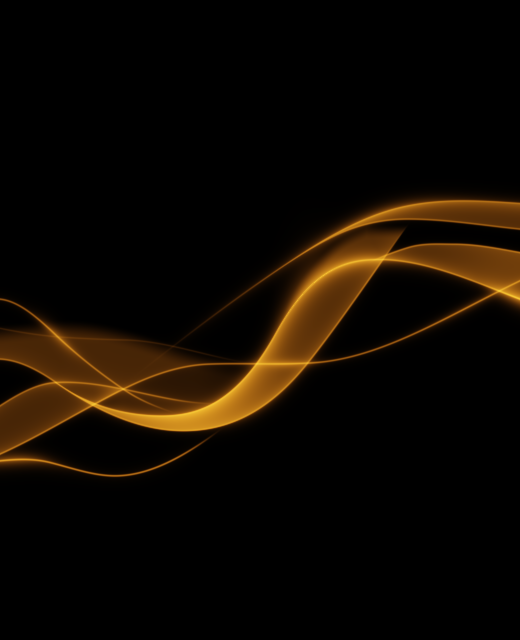
Write a WebGL 2 fragment shader that draws this background.

```glsl
#version 300 es
precision highp float;
// Translucent golden ribbons sweeping across black. Each edge is a chain of
// cubic arcs; thin strands glow along the edges and sheets of light fill the
// space between them. All light is summed, then exposed into a gold ramp.

uniform vec2 u_resolution;
out vec4 outColor;

const vec2 CANVAS = vec2(624.0, 768.0);       // design units, origin lower left
const vec3 GOLD_RATE = vec3(1.0, 0.48, 0.075); // exposure speed per channel
const float STRAND_WIDTH = 1.15;
const float EDGE = 1.2;                       // softness of a crisp sheet edge
const float RIM_WIDTH = 11.0;                 // inner falloff beside an edge

// Cubic through two knots (x, height, slope); returns height and slope.
vec2 arc(float x, vec3 a, vec3 b) {
  float w = b.x - a.x;
  float t = clamp((x - a.x) / w, 0.0, 1.0);
  float s = 1.0 - t;
  float height = a.y * s * s * (1.0 + 2.0 * t) + b.y * t * t * (3.0 - 2.0 * t)
               + w * t * s * (a.z * s - b.z * t);
  float slope = 6.0 * t * s * (b.y - a.y) / w
              + a.z * s * (1.0 - 3.0 * t) + b.z * t * (3.0 * t - 2.0);
  return vec2(height, slope);
}

// Signed distance above a chain of arcs.
float above(vec2 p, vec2 curve) {
  return (p.y - curve.x) * inversesqrt(1.0 + curve.y * curve.y);
}
float path(vec2 p, vec3 a, vec3 b, vec3 c, vec3 d) {
  return above(p, p.x < b.x ? arc(p.x, a, b) : p.x < c.x ? arc(p.x, b, c) : arc(p.x, c, d));
}
float path(vec2 p, vec3 a, vec3 b, vec3 c, vec3 d, vec3 e) {
  return p.x < d.x ? path(p, a, b, c, d) : above(p, arc(p.x, d, e));
}

float bell(float x, float center, float width) {
  float t = (x - center) / width;
  return exp(-t * t);
}

// Thin bright line with a wider halo.
float strand(float d, float core, float halo, float haloWidth) {
  return core * bell(d, 0.0, STRAND_WIDTH) + halo * exp(-abs(d) / haloWidth);
}

// Light between two edges, given the inward distance from each.
float sheet(float top, float bottom, float softTop, float base, float rimTop, float rimBottom) {
  float mask = smoothstep(-EDGE, softTop, top) * smoothstep(-EDGE, EDGE, bottom);
  return mask * (base + rimTop * exp(-max(top, 0.0) / RIM_WIDTH)
                      + rimBottom * exp(-max(bottom, 0.0) / RIM_WIDTH));
}

void main() {
  vec2 p = (gl_FragCoord.xy - 0.5 * u_resolution) * CANVAS.y / u_resolution.y + 0.5 * CANVAS;
  float x = p.x;

  // Ribbon edges
  float crestTop = path(p, vec3(145, 303, 0.8), vec3(360, 462, 0.65), vec3(480, 519, 0.24), vec3(624, 524, -0.07));
  float crestLow = path(p, vec3(300, 421, 0.7), vec3(400, 484, 0.5), vec3(490, 505, 0), vec3(624, 493, -0.1));
  float mainTop = path(p, vec3(67, 309, -0.7), vec3(190, 269, -0.02), vec3(331, 368, 1.8), vec3(440, 456, 0.08), vec3(624, 409, -0.38));
  float mainLow = path(p, vec3(0, 337, -0.05), vec3(67, 309, -0.7), vec3(220, 251, 0), vec3(369, 332, 1.25), vec3(494, 504, 1.35));
  float veil = path(p, vec3(328, 358, 3), vec3(345, 405, 2.2), vec3(388, 465, 1.1), vec3(440, 498, 0.4));
  float wingTop = path(p, vec3(440, 452, 0.45), vec3(490, 471, 0.3), vec3(545, 475, 0), vec3(624, 465, -0.18));
  float cross = path(p, vec3(0, 223, 0.45), vec3(148, 301, 0.5), vec3(250, 331, 0.04), vec3(380, 333, 0.08), vec3(624, 431, 0.48));
  float plunge = path(p, vec3(0, 409, -0.1), vec3(67, 366, -0.95), vec3(148, 301, -0.68), vec3(215, 271, -0.3));
  float arch = path(p, vec3(0, 281, 0.65), vec3(67, 309, 0.05), vec3(148, 301, -0.2), vec3(255, 284, 0));
  float haze = path(p, vec3(0, 378, 0.1), vec3(80, 384, 0), vec3(200, 358, -0.35), vec3(311, 331, -0.1));
  float hazeLine = path(p, vec3(0, 374, -0.2), vec3(80, 363, -0.06), vec3(150, 360, -0.02), vec3(311, 331, -0.1));
  float tail = path(p, vec3(0, 215, 0.1), vec3(60, 213, -0.25), vec3(138, 197, 0), vec3(268, 255, 0.75));

  // Horizontal extents and bright spots
  float right = smoothstep(440.0, 470.0, x);
  float crestRise = smoothstep(145.0, 420.0, x);
  float hazeEnd = 1.0 - smoothstep(230.0, 312.0, x);
  float belly = bell(x, 240.0, 85.0);
  float shoulder = bell(x, 425.0, 60.0);
  float rightTip = smoothstep(570.0, 624.0, x);

  // Sheets
  float light = sheet(-crestTop, crestLow, EDGE, 0.3, 0.4, 0.08) * smoothstep(290.0, 380.0, x);
  light += sheet(min(-veil, -crestLow), min(mainTop, mainLow), 16.0, 0.36, 0.0, 0.35 * shoulder)
         * smoothstep(326.0, 345.0, x) * (1.0 - smoothstep(485.0, 496.0, x));
  light += sheet(-mainTop, mainLow, EDGE, 0.34 + 0.75 * belly, 0.55 + 0.5 * belly, 0.2 + 0.3 * belly)
         * (1.0 - smoothstep(455.0, 470.0, x));
  light += right * sheet(-wingTop, mainTop, EDGE, 0.26 + 0.28 * smoothstep(480.0, 624.0, x), 0.1, 0.3);
  light += sheet(-haze, min(mainLow, min(arch, mainTop)), 24.0, 0.32, 0.0, 0.12)
         * mix(0.55, 1.0, smoothstep(-EDGE, EDGE, cross)) * mix(0.35, 1.0, hazeEnd);
  light += sheet(-arch, cross, EDGE, 0.3, 0.12, 0.2) * (1.0 - smoothstep(140.0, 150.0, x));
  light += sheet(-arch, mainTop, EDGE, 0.2, 0.1, 0.1) * smoothstep(110.0, 150.0, x) * hazeEnd;

  // Strands
  light += crestRise * strand(crestTop, 0.45, 0.25 + 0.6 * bell(x, 450.0, 75.0), 5.0);
  light += smoothstep(340.0, 450.0, x) * strand(crestLow, 0.6, 0.05, 3.0);
  light += smoothstep(75.0, 120.0, x) * strand(mainTop, 0.7 + 0.5 * rightTip,
           0.25 + 0.9 * shoulder + 0.5 * belly + 1.3 * rightTip, 5.0);
  light += 0.7 * bell(x, 372.0, 32.0) * step(0.0, mainTop) * exp(-mainTop / 13.0);
  light += (1.0 - smoothstep(440.0, 494.0, x)) * strand(mainLow, 0.65, 0.1 + 0.35 * bell(x, 320.0, 60.0), 4.5);
  light += right * strand(wingTop, 0.7, 0.08, 3.0);
  light += strand(cross, 0.75, 0.12 + 0.9 * bell(x, 340.0, 32.0) + 0.35 * bell(x, 570.0, 60.0)
         + 0.3 * bell(x, 125.0, 30.0), 3.5);
  light += (1.0 - smoothstep(150.0, 215.0, x)) * strand(plunge, 0.7, 0.08 + 0.7 * bell(x, 70.0, 22.0), 4.0);
  light += (1.0 - smoothstep(190.0, 265.0, x)) * strand(arch, 0.6, 0.12 + 0.3 * bell(x, 67.0, 20.0), 3.5);
  light += hazeEnd * strand(hazeLine, 0.14, 0.03, 4.0);
  light += (1.0 - smoothstep(200.0, 268.0, x)) * strand(tail, 0.7, 0.08 + 0.8 * bell(x, 15.0, 45.0), 5.0);
  light += 0.35 * (1.0 - smoothstep(215.0, 268.0, x - 4.0)) * bell(tail, 0.0, STRAND_WIDTH);

  outColor = vec4(1.0 - exp(-light * GOLD_RATE), 1.0);
}
```
